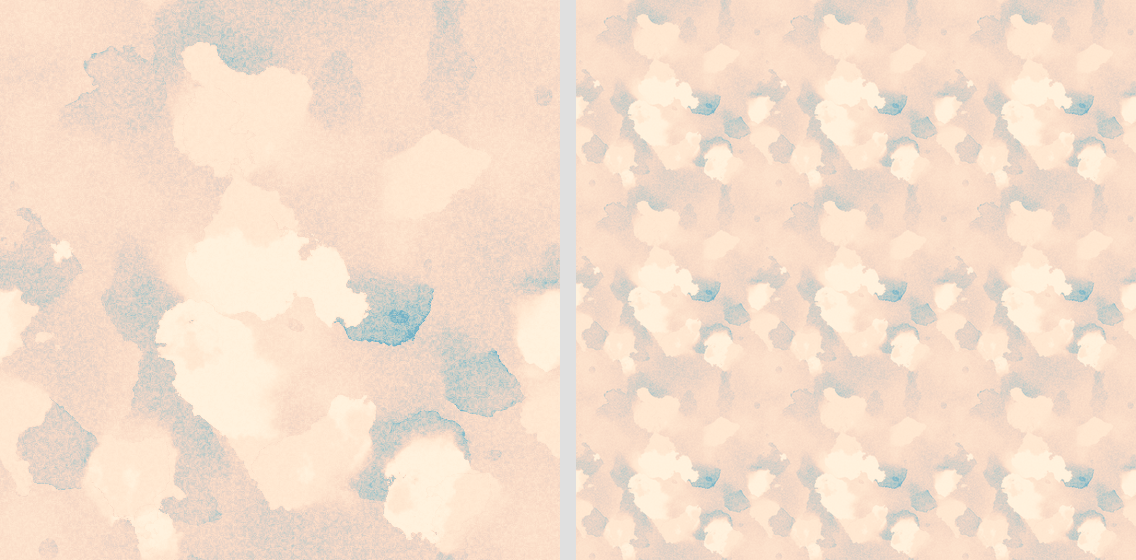
Left, the tile; right, the same tile 3 across and 3 down.
This texture is drawn by a WebGL 2 fragment shader. Its source:

```glsl
#version 300 es
precision highp float;
precision highp int;

uniform vec2 u_resolution;
out vec4 fragColor;

// Pigment ramp from bare paper to settled blue, one stop per quarter of wash
const vec3 RAMP[7] = vec3[7](
    vec3(1.00, 0.95, 0.87), vec3(1.00, 0.91, 0.82), vec3(0.98, 0.86, 0.78),
    vec3(0.91, 0.83, 0.78), vec3(0.81, 0.81, 0.78), vec3(0.66, 0.78, 0.79),
    vec3(0.45, 0.70, 0.78));

const float TAU = 6.28319;
const vec2 ORIGIN = vec2(0.2705, 0.6006); // keeps the borders in calm areas
const float BASE_WASH = 0.505;
const float CLOUD_DEPTH = 0.95;
const float BLUE_DEPTH = 0.36;
const float BLUE_RIM = 0.52;
const float POOL_RIM = 0.42;
const float DROP_DEPTH = 0.22;
const float WARP = 0.24;          // bending of the stain outlines
const float POOL_TEAR = 0.26;     // raggedness of the pool shores
const float BLUE_TEAR = 0.12;
const float EDGE = 0.0016;        // half width of a crisp outline
const vec2 POOL_SIZE = vec2(0.05, 0.165);
const vec2 BLUE_SIZE = vec2(0.06, 0.16);
const vec2 DROP_SIZE = vec2(0.004, 0.022);
const int POOL_CELLS = 4;
const int BLUE_CELLS = 4;
const int DROP_CELLS = 5;
const int FINE_GRAIN = 512;       // grains across the canvas
const int COARSE_GRAIN = 208;

// Random values of a cell, repeating after one period
vec3 hash(ivec2 cell, int period, uint seed) {
    ivec2 wrapped = (cell + 4 * period) % period;
    uvec3 v = uvec3(uvec2(wrapped), seed) * 1664525u + 1013904223u;
    v.x += v.y * v.z; v.y += v.z * v.x; v.z += v.x * v.y;
    v ^= v >> 16u;
    v.x += v.y * v.z; v.y += v.z * v.x; v.z += v.x * v.y;
    return vec3(v) * exp2(-32.0);
}

// Three channels of value noise that wrap after one canvas
vec3 noise(vec2 uv, int period, uint seed) {
    vec2 p = uv * float(period), corner = floor(p), f = p - corner;
    ivec2 cell = ivec2(corner);
    f = f * f * (3.0 - 2.0 * f);
    return mix(mix(hash(cell, period, seed), hash(cell + ivec2(1, 0), period, seed), f.x),
               mix(hash(cell + ivec2(0, 1), period, seed), hash(cell + 1, period, seed), f.x), f.y);
}

vec3 layeredNoise(vec2 uv, int period, uint seed) {
    vec3 sum = vec3(0.0);
    float weight = 0.5, total = 0.0;
    for (uint i = 0u; i < 7u; i++) {
        sum += weight * noise(uv, period, seed + i);
        total += weight;
        weight *= 0.54;
        period *= 2;
    }
    return sum / total;
}

// Cellular stains, crisp at one end and faded at the other: x body, y rim
vec2 stains(vec2 p, int cells, uint seed, vec2 size, float rimWidth, float tear, float softness) {
    float clear = 1.0, rim = 0.0;
    for (int j = -1; j <= 1; j++)
    for (int i = -1; i <= 1; i++) {
        ivec2 cell = ivec2(floor(p * float(cells))) + ivec2(i, j);
        vec3 place = hash(cell, cells, seed), form = hash(cell, cells, seed + 1u);
        float c = cos(TAU * form.x), s = sin(TAU * form.x);
        vec2 d = mat2(c, -s, s, c) * (p - (vec2(cell) + place.xy) / float(cells));
        float radius = mix(size.x, size.y, place.z);
        float depth = radius + tear - length(d * vec2(1.0, mix(1.0, 1.9, form.y)));
        float along = d.x / radius;
        float crisp = smoothstep(-0.4, 0.2, along);
        float blur = softness * radius * (1.0 - crisp);
        float mask = smoothstep(-EDGE, EDGE + blur, depth);
        clear *= 1.0 - mask * smoothstep(-1.2, 0.1, along);
        rim = max(rim, mask * crisp * exp(-abs(depth) / rimWidth));
    }
    return vec2(1.0 - clear, rim);
}

vec3 pigment(float wash) {
    vec3 color = RAMP[0];
    for (int i = 1; i < 7; i++)
        color = mix(color, RAMP[i], clamp(wash * 4.0 - float(i - 1), 0.0, 1.0));
    return color;
}

void main() {
    vec2 uv = gl_FragCoord.xy / u_resolution + ORIGIN;
    vec3 bend = layeredNoise(uv, 4, 11u) - 0.5;
    vec2 ragged = uv + WARP * bend.xy;
    vec3 cloud = layeredNoise(uv + 0.5 * WARP * bend.yz, 3, 31u);
    vec3 torn = layeredNoise(uv + 0.3 * WARP * bend.zx, 8, 41u) - 0.5;
    float patchy = smoothstep(0.42, 0.60, cloud.x);

    // Soft clouds, blue stains with settled rims, small round drops
    vec2 blue = stains(ragged, BLUE_CELLS, 51u, BLUE_SIZE, 0.005, BLUE_TEAR * torn.x, 0.9);
    vec2 drops = stains(uv + 0.03 * bend.xy, DROP_CELLS, 61u, DROP_SIZE, 0.003, 0.0, 0.0);
    float wash = BASE_WASH + CLOUD_DEPTH * (cloud.z - 0.5);
    wash += BLUE_DEPTH * blue.x * mix(0.4, 1.3, smoothstep(0.35, 0.65, cloud.y));
    wash += BLUE_RIM * blue.y * patchy;
    wash += DROP_DEPTH * (drops.x + 0.4 * drops.y) * patchy;

    // Pale pools lift the pigment and leave a thin outline
    vec2 pool = stains(ragged, POOL_CELLS, 71u, POOL_SIZE, 0.0025, POOL_TEAR * torn.y, 0.7);
    float bare = smoothstep(0.50, 0.56, cloud.y + 0.5 * torn.z);
    wash = mix(wash, mix(0.25, 0.02, bare), pool.x);
    wash += POOL_RIM * pool.y * mix(0.5, 1.0, patchy);

    // Granulation grows with the amount of pigment
    float grain = 0.6 * noise(uv, FINE_GRAIN, 81u).x
                + 0.4 * noise(uv, COARSE_GRAIN, 82u).y - 0.5;
    wash += grain * mix(0.16, 0.76, smoothstep(0.2, 0.8, wash));

    fragColor = vec4(pigment(wash), 1.0);
}
```
